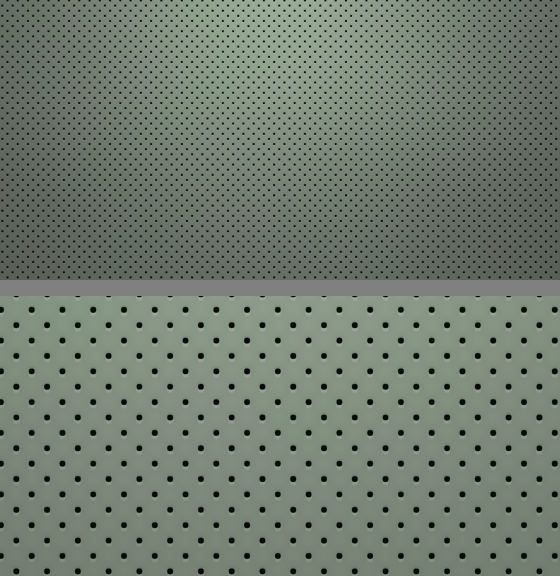
Top, the full canvas; bottom, a detail of the centre.
Write a WebGL 1 fragment shader that draws this pattern.

```glsl
precision highp float;

// Perforated grey-green metal: a staggered grid of tiny dark holes, each with
// a pale lower lip, on a faintly woven sheet. A broad light falls from the
// top centre and fades to the lower corners; layered sines tint the surface.

uniform vec2 u_resolution;

const float TAU = 6.2831853;
const float REPEATS_DOWN = 27.3;            // twice as many across at 2:1
const vec2 GRID_PHASE = vec2(0.73, 0.05);   // first hole from the upper left
const float HOLE_RADIUS = 0.094;            // in units of the pitch
const vec3 SHADE = vec3(0.255, 0.265, 0.25);
const vec3 LIGHT = vec3(0.60, 0.67, 0.59);
const vec3 HOLE = vec3(0.02, 0.045, 0.025);

float hash(vec2 p) {
  return fract(sin(dot(p, vec2(41.7, 289.3))) * 4375.85);
}

// Slow, uneven variation from three crossing waves, about -1 to 1.
float layeredSines(vec2 p) {
  float sum = sin(p.x * 5.1 + 1.7 * sin(p.y * 3.7));
  sum += 0.6 * sin(p.y * 11.3 - p.x * 7.9 + 2.0);
  sum += 0.4 * sin(p.x * 23.0 + p.y * 17.0);
  return sum * 0.5;
}

// Offset from the nearest hole in xy, and that hole's column and row in zw.
vec4 staggeredGrid(vec2 q) {
  float row = floor(2.0 * q.y + 0.5);
  float x = q.x - 0.5 * mod(row, 2.0);
  float column = floor(x + 0.5);
  return vec4(x - column, q.y - 0.5 * row, column, row);
}

// Anti-aliased disc with slightly squared corners.
float softDisc(vec2 p, float radius, float blur) {
  vec2 a = abs(p);
  float dist = mix(length(a), max(a.x, a.y), 0.3);
  return 1.0 - smoothstep(radius - blur, radius + blur, dist);
}

// Sheet colour under the lamp; uv runs from 0 to 1 across the canvas.
vec3 litSheet(vec2 uv) {
  vec2 fromLamp = (uv - vec2(0.5, 1.03)) * vec2(2.0, 0.95);
  float glow = 1.0 / (1.0 + 1.5 * dot(fromLamp, fromLamp));
  return mix(SHADE, LIGHT, glow);
}

void main() {
  vec2 uv = gl_FragCoord.xy / u_resolution;
  vec2 p = gl_FragCoord.xy / u_resolution.y;
  float pixel = REPEATS_DOWN / u_resolution.y;

  // Grid measured from the top, y pointing down.
  vec2 q = vec2(p.x, 1.0 - p.y) * REPEATS_DOWN - GRID_PHASE;
  vec4 cell = staggeredGrid(q);
  float variation = hash(cell.zw) - 0.5;

  // Lit sheet with faint colour drift and woven relief.
  vec3 color = litSheet(uv);
  color += vec3(0.005, -0.003, 0.004) * layeredSines(p * 1.5);
  float weave = cos(TAU * q.x) * cos(TAU * q.y);
  color *= 1.0 - 0.02 * weave;

  // Pale lip under each hole, faint shade above it, then the hole itself.
  float blur = 0.75 * pixel;
  float lip = softDisc(cell.xy - vec2(0.0, 0.10), HOLE_RADIUS, blur + 0.02);
  float shade = softDisc(cell.xy + vec2(0.0, 0.05), HOLE_RADIUS, blur + 0.02);
  color *= 1.0 + 0.14 * lip - 0.08 * shade;
  float radius = HOLE_RADIUS * (1.0 + 0.06 * variation);
  color = mix(color, HOLE, softDisc(cell.xy, radius, blur));

  gl_FragColor = vec4(color, 1.0);
}
```
